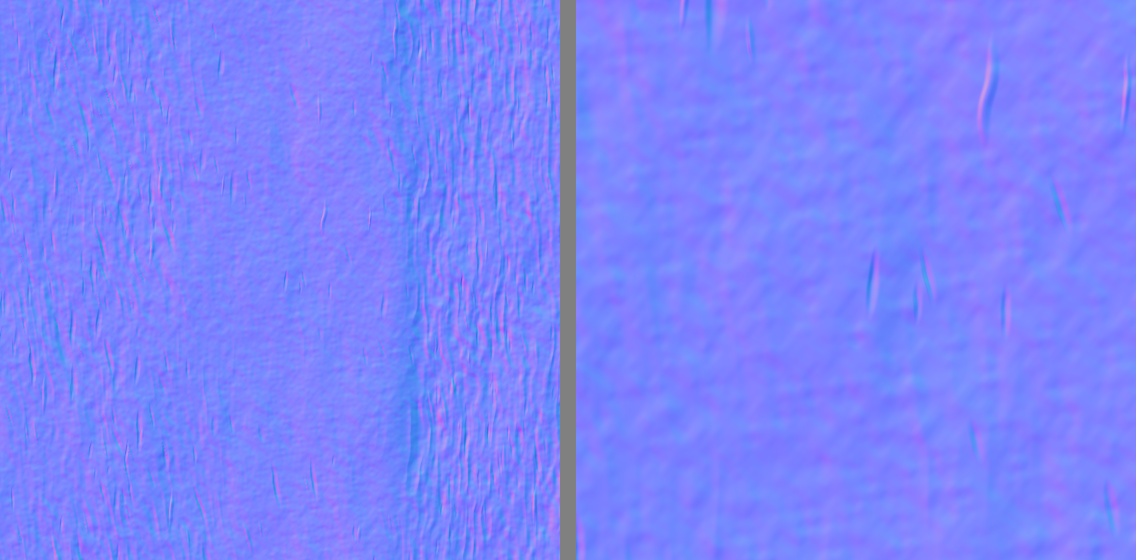
Left, the full canvas; right, a detail of the centre.
A WebGL 1 fragment shader for this texture map:

```glsl
precision highp float;
// Tangent-space normal map of weathered bark with upright splinters and grooves.

uniform vec2 u_resolution;

vec3 hash3(vec2 p) {
  vec3 q = vec3(dot(p, vec2(127.1, 311.7)),
                dot(p, vec2(269.5, 183.3)),
                dot(p, vec2(419.2, 371.9)));
  return fract(sin(q) * 43758.55);
}

float noise(vec2 p) {
  vec2 i = floor(p), f = p - i;
  f = f * f * f * (f * (f * 6.0 - 15.0) + 10.0);
  float low = mix(hash3(i).x, hash3(i + vec2(1.0, 0.0)).x, f.x);
  float high = mix(hash3(i + vec2(0.0, 1.0)).x, hash3(i + 1.0).x, f.x);
  return mix(low, high, f.y);
}

// Ragged upright bands: x = splintered left side, y = grooved right side.
vec2 roughBands(vec2 p) {
  float x = p.x + 0.12 * (noise(p * vec2(5.0, 4.0) + 3.0) - 0.5);
  float left = smoothstep(-0.1, 0.12, x) * (1.0 - smoothstep(0.24, 0.46, x));
  return vec2(left, smoothstep(0.67, 0.76, x));
}

// Scattered tapered splinters, steeper on their left flank; some are sunken.
float splinters(vec2 p, float scale, float seed) {
  vec2 grid = vec2(22.0, 9.0) * scale;
  vec2 cell = floor(p * grid);
  float height = 0.0;
  for (int j = -1; j <= 1; j++) {
    for (int i = -1; i <= 1; i++) {
      vec2 id = cell + vec2(float(i), float(j));
      vec3 place = hash3(id + seed);
      vec3 form = hash3(id + seed + 57.3);
      vec2 centre = (id + place.xy) / grid;
      vec2 bands = roughBands(centre);
      float patches = smoothstep(0.3, 0.7, noise(centre * vec2(9.0, 6.0) + seed));
      float density = (0.14 + 0.6 * bands.x + 0.5 * bands.y) * (0.4 + 0.9 * patches);

      vec2 d = p - centre;
      d.x += mix(-0.14, 0.4, form.x) * (1.0 - 0.6 * bands.y) * d.y;
      d.x += 0.003 / scale * (noise(p * 45.0 * scale + seed) - 0.5);
      float halfLength = mix(0.018, 0.05, form.y) / scale;
      float halfWidth = mix(0.004, 0.0075, form.z) / scale;
      halfWidth *= d.x < 0.0 ? 0.75 : 1.3;
      float body = 1.0 - length(d / vec2(halfWidth, halfLength));
      float rise = form.z < 0.25 ? -0.8 : 1.0;
      height += step(place.z, density) * rise * smoothstep(0.0, 0.9, body)
              * mix(0.0012, 0.0026, form.y) / scale;
    }
  }
  return height;
}

float barkHeight(vec2 p) {
  vec2 bands = roughBands(p);
  float patches = noise(p * vec2(8.0, 5.0) + 21.0);
  float rough = 0.16 + (0.55 * bands.x + 0.9 * bands.y) * (0.45 + 0.8 * patches);

  // Wandering grain, leaning a little on the left
  vec2 g = p;
  g.x += 0.025 * (noise(p * vec2(9.0, 7.0)) - 0.5)
       + 0.007 * (noise(p * vec2(34.0, 26.0) + 8.0) - 0.5)
       + 0.12 * p.y * (1.0 - smoothstep(0.4, 0.75, p.x));

  // Long ridges, then broken chips between them
  float ridge = 2.0 * noise(g * vec2(68.0, 13.0) + 5.0) - 1.0;
  float h = 0.0026 * rough * sqrt(ridge * ridge + 0.02);
  h += 0.0028 * rough * noise(g * vec2(100.0, 27.0) + 40.0);
  h += 0.0016 * rough * noise(g * vec2(125.0, 62.0) + 70.0);

  // Soft swells and fine grit everywhere
  h += 0.0040 * noise(g * vec2(24.0, 8.0) + 11.0);
  vec2 turned = mat2(0.8, 0.6, -0.6, 0.8) * p;
  h += 0.0010 * noise(turned * 72.0) + 0.00045 * noise(turned * 140.0 + 9.0);

  return h + splinters(p, 1.0, 13.0) + splinters(p, 1.8, 91.0);
}

void main() {
  vec2 p = gl_FragCoord.xy / u_resolution;
  vec2 e = vec2(0.0011, 0.0);
  vec2 slope = vec2(barkHeight(p + e.xy) - barkHeight(p - e.xy),
                    barkHeight(p + e.yx) - barkHeight(p - e.yx)) / (2.0 * e.x);

  // Broad tilt of the trunk: a bluer fold right of centre, violet beside it
  float fold = (p.x - 0.73 - 0.04 * (noise(p * vec2(2.0, 6.0)) - 0.5)) / 0.035;
  float swell = (p.x - 0.6) / 0.1;
  float tilt = -0.045 - 0.12 * exp(-fold * fold) + 0.05 * exp(-swell * swell)
             + 0.10 * (noise(p * vec2(7.0, 4.0) + 33.0) - 0.5);

  // The green channel points down the canvas
  vec3 normal = normalize(vec3(tilt - slope.x, 0.035 + slope.y, 1.0));
  gl_FragColor = vec4(0.5 + 0.5 * normal, 1.0);
}
```
